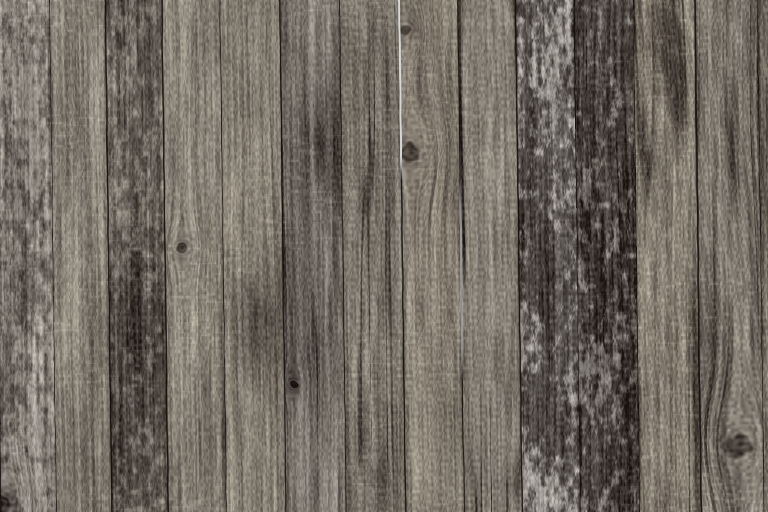
Give the GLSL for this texture, as a Shadertoy shader.

```glsl
#define PLANK_WIDTH 0.1152
#define FIRST_EDGE 0.1035
#define EDGE_BOW 0.0137
#define LEAN 0.0127
#define BRIGHTNESS 0.075
#define GRAIN 0.36
#define STAIN 0.32
#define CRACK_DEPTH 0.42
#define DARK_WOOD vec3(0.10, 0.070, 0.057)
#define PALE_WOOD vec3(0.76, 0.738, 0.688)
#define GAP_COLOR vec3(0.08, 0.065, 0.06)
#define SKY_COLOR vec3(0.84, 0.85, 0.85)

// Per plank: tone, weathering, cracking
const vec3 PLANKS[14] = vec3[14](
    vec3(.53, .60, .15), vec3(.53, .05, .20), vec3(.39, .55, .10), vec3(.58, .05, .20),
    vec3(.60, .10, .20), vec3(.48, .05, .85), vec3(.53, .10, .70), vec3(.56, .05, .10),
    vec3(.53, .10, 1.0), vec3(.54, 1.0, .30), vec3(.39, .85, .30), vec3(.58, .15, .70),
    vec3(.55, .10, .50), vec3(.45, .20, .20));

// Knot centre and radius
const vec3 KNOTS[6] = vec3[6](
    vec3(.357, .516, .012), vec3(.803, .703, .023), vec3(.791, .940, .014),
    vec3(1.445, .130, .031), vec3(.574, .250, .009), vec3(.004, .015, .020));

// Large blotch centre and strength
const vec3 BLOTCHES[8] = vec3[8](
    vec3(.49, .36, -.20), vec3(.61, .30, -.12), vec3(1.068, .42, -.24), vec3(1.075, .18, -.20),
    vec3(.64, .72, -.12), vec3(1.06, .86, .12), vec3(.47, .55, .10), vec3(.73, .95, -.12));

float hash(vec2 p) {
    return fract(sin(dot(p, vec2(127.1, 311.7))) * 43758.5453);
}

float noise(vec2 p) {
    vec2 i = floor(p), f = fract(p);
    f = f * f * (3.0 - 2.0 * f);
    return mix(mix(hash(i), hash(i + vec2(1, 0)), f.x),
               mix(hash(i + vec2(0, 1)), hash(i + vec2(1, 1)), f.x), f.y);
}

float fbm(vec2 p) {
    float sum = 0.0, amp = 0.5;
    for (int i = 0; i < 4; i++) {
        sum += amp * noise(p);
        p = p * 2.03 + 17.3;
        amp *= 0.5;
    }
    return sum / 0.9375;
}

// Slightly leaning, unevenly spaced plank coordinate
float plankCoord(vec2 p) {
    float x = p.x + LEAN * (p.y - 0.5) - FIRST_EDGE;
    float a = x * 3.14159 / (12.0 * PLANK_WIDTH);
    return (x + EDGE_BOW * (sin(a) + 0.36 * sin(3.0 * a))) / PLANK_WIDTH;
}

void mainImage(out vec4 fragColor, in vec2 fragCoord) {
    float px = 1.0 / iResolution.y;
    vec2 p = fragCoord * px;
    p.x *= 1.5 * iResolution.y / iResolution.x;
    float u = plankCoord(p);
    float id = floor(u);
    vec3 plank = PLANKS[clamp(int(id) + 1, 0, 13)];

    // Grain lines wander and part around knots
    vec2 g = vec2(p.x + LEAN * p.y, p.y);
    float knot = 0.0, knotRing = 0.0;
    for (int i = 0; i < 6; i++) {
        vec3 k = KNOTS[i];
        if (floor(plankCoord(k.xy)) != id) continue;
        vec2 d = (p - k.xy) / k.z;
        g.x -= d.x * k.z * 0.85 * exp(-dot(d * d, vec2(0.16, 0.06)));
        float r = length(d * vec2(1.0, 1.1)) + 0.5 * (noise(p * 90.0) - 0.5);
        knot = max(knot, 1.0 - smoothstep(0.5, 1.1, r));
        knotRing += (0.5 + 0.5 * cos(r * 9.0)) * exp(-r * r * 0.35);
    }
    g.x += 0.012 * (noise(vec2(p.x * 9.0 + id * 5.7, p.y * 2.5)) - 0.5);
    g += vec2(id * 0.37, id * 3.1);

    // Long streaks, growth rings and fine fibres
    float streak = noise(g * vec2(130.0, 2.5)) - 0.5;
    float fibre = noise(g * vec2(310.0, 9.0)) - 0.5;
    float grit = noise(g * vec2(400.0, 150.0)) - 0.5;
    float rings = sin(g.x * 420.0 + 9.0 * noise(g * vec2(14.0, 2.0)));
    float tone = plank.x + BRIGHTNESS + 0.02 * rings;
    tone += GRAIN * (0.6 * streak + 0.75 * fibre + 0.7 * grit);

    // Broad stains, blotches and faint scrapes
    float ragged = fbm(g * vec2(30.0, 10.0)) - 0.5;
    tone += STAIN * (fbm(g * vec2(9.0, 3.2) + 4.0) - 0.5);
    float blotch = 0.0;
    for (int i = 0; i < 8; i++) {
        vec3 b = BLOTCHES[i];
        vec2 d = (p - b.xy) / vec2(0.045, 0.11);
        if (floor(plankCoord(b.xy)) == id) blotch += b.z * exp(-dot(d, d) + 1.5 * ragged);
    }
    tone += blotch * (1.0 - 0.5 * plank.y);
    tone += 0.07 * smoothstep(0.68, 0.85, noise(p * vec2(45.0, 200.0)))
                 * smoothstep(0.45, 0.70, noise(p * 7.0 + 31.0));

    // Flaking surface on weathered planks
    float flakes = fbm(g * vec2(120.0, 50.0));
    float patches = fbm(g * vec2(16.0, 6.0) + 9.0) - 0.5;
    float worn = smoothstep(0.30, 0.72, flakes + 0.8 * patches + 1.1 * blotch + 0.5 * (plank.x - 0.5));
    tone += plank.y * (0.42 * (worn - 0.5) + 0.25 * (flakes - 0.5));

    // Drying cracks along the grain
    float ridge = abs(noise(g * vec2(72.0, 0.9) + 40.0) - 0.5);
    float crack = 1.0 - smoothstep(0.01, 0.05 + 20.0 * px, ridge);
    crack *= smoothstep(0.35, 0.60, noise(g * vec2(22.0, 2.6) + 70.0));
    tone -= CRACK_DEPTH * plank.z * crack;

    // Knots
    tone -= 0.12 * knotRing + 0.30 * knot;

    // Gaps, with shaded borders
    float edge = floor(u + 0.5);
    float wobble = 0.0014 * (noise(vec2(edge * 7.0, p.y * 22.0)) - 0.5);
    float d = abs((u - edge) * PLANK_WIDTH + wobble);
    float halfGap = mix(0.0004, 0.0018, hash(vec2(edge, 3.0)));
    tone -= 0.15 * exp(-d / 0.0028);

    vec3 color = mix(DARK_WOOD, PALE_WOOD, clamp(tone, 0.0, 1.05));
    float warmth = hash(vec2(id, 8.0)) - 0.3 - 0.4 * plank.y;
    color *= 1.0 + warmth * vec3(0.02, 0.0, -0.04);
    color = mix(color, GAP_COLOR, 0.9 * (1.0 - smoothstep(halfGap - 0.7 * px, halfGap + 0.7 * px, d)));

    // Daylight through the two open gaps
    float open = edge == 6.0 ? smoothstep(0.64, 0.70, p.y) : 0.0;
    if (edge == 7.0) open = 0.6 * smoothstep(0.25, 0.32, p.y) * (1.0 - smoothstep(0.58, 0.66, p.y));
    color = mix(color, SKY_COLOR, open * (1.0 - smoothstep(0.0008, 0.0012 + px, d)));

    fragColor = vec4(color, 1.0);
}
```
